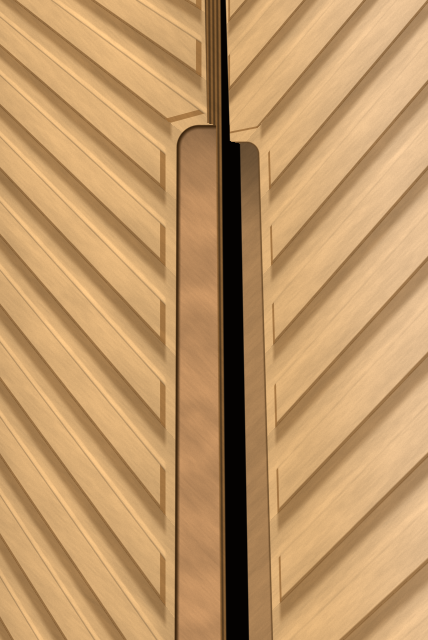
Reproduce this pattern procedurally as a Shadertoy shader.

```glsl
// Two carved plywood doors with chevron slats, recessed grips and a dark gap between them.

const vec3 MAPLE = vec3(0.83, 0.66, 0.45);
const vec3 PALE = vec3(0.91, 0.76, 0.59);
const vec3 SHADE = vec3(0.60, 0.45, 0.28);
const vec3 EDGE = vec3(0.50, 0.35, 0.19);
const vec3 DEEP = vec3(0.24, 0.15, 0.06);
const vec3 GRIP = vec3(0.74, 0.55, 0.37);
const vec3 BLACK = vec3(0.014, 0.008, 0.004);
const vec2 GRID = vec2(512.0, 768.0); // design units across the canvas

float hash(vec2 p) {
    p = fract(p * vec2(0.1031, 0.1137));
    p += dot(p, p.yx + 33.33);
    return fract((p.x + p.y) * p.x * 17.0);
}

float noise(vec2 p) {
    vec2 i = floor(p), f = fract(p);
    f = f * f * (3.0 - 2.0 * f);
    vec2 e = vec2(0.0, 1.0);
    return mix(mix(hash(i), hash(i + e.yx), f.x),
               mix(hash(i + e), hash(i + e.yy), f.x), f.y);
}

// Fine fibres plus broad cloudy figure
float grain(vec2 p, vec2 stretch) {
    return 0.05 * (noise(p * stretch + 90.0) - 0.5)
         + 0.07 * (noise(p * stretch * 0.22 + 40.0) - 0.5)
         + 0.03 * (noise(p * 0.7) - 0.5);
}

float cover(float inset, float soft) { return smoothstep(-soft, soft, inset); }

float band(float x, float a, float b, float soft) {
    return cover(x - a, soft) * cover(b - x, soft);
}

// Slat number at height y when edges lie at c.x + c.y n + c.z n^2
float slatIndex(float y, vec3 c) {
    return (sqrt(c.y * c.y + 4.0 * c.z * (y - c.x)) - c.y) / (2.0 * c.z);
}

// Inset from a rounded corner, q being the distances from its two sides
float cornerInset(vec2 q, float r) {
    vec2 k = r - q;
    return r - length(max(k, 0.0)) - min(max(k.x, k.y), 0.0);
}

// One door face: groove floor, slat shadow, raised slat and its cut end
vec3 slats(float n, float inset, float shadowInset, float faceWidth, float relief, vec3 wood) {
    float f = fract(n);
    float shadow = cover(shadowInset, 2.5) * (1.0 - smoothstep(0.14, 0.27, f));
    vec3 col = wood * mix(0.96, 1.03, smoothstep(0.2, 0.5, f));
    col = mix(col, SHADE * wood / MAPLE, shadow * 0.9);
    float body = band(f, 0.5, 1.1, 0.014) * cover(inset, 0.9);
    vec3 face = wood * mix(1.03, 0.98, smoothstep(0.5, 1.0, f));
    face = mix(face, EDGE, band(f, 0.965, 1.1, 0.015) * 0.75);
    face = mix(face, EDGE * 1.2, cover(faceWidth - inset, 0.8) * 0.85);
    col = mix(col, face, body);
    float reach = cover(inset, 2.0);
    col *= 1.0 + relief * reach * (band(f, 0.40, 0.47, 0.02) - 1.6 * band(f, 0.485, 0.51, 0.012));
    return mix(col, EDGE, 0.7 * reach * (1.0 - smoothstep(0.0, 0.025, f)) * cover(shadowInset, 1.0));
}

vec3 leftDoor(vec2 p) {
    float t = p.x / 197.0;
    float n = slatIndex(p.y, vec3(55.0 + 173.0 * t, 70.0 + 18.0 * t, 2.0 + 0.3 * t));
    float id = ceil(n), above = floor(n);
    float end = id < -1.5 ? 241.0 : id < -0.5 ? 251.0 : 198.0;
    float shadowEnd = above < -1.5 ? 241.0 : above < -0.5 ? 205.0 : 198.0;
    float inset = end - p.x;
    if (id == -1.0) inset = min(inset, 147.0 - 0.27 * (p.x - 205.0) - p.y);
    vec3 wood = MAPLE * mix(1.01, 0.97, p.y / GRID.y) * (1.0 + 0.05 * sin(p.x * 0.016));
    vec3 col = slats(n, inset, shadowEnd - p.x, 6.5, 0.10, wood);
    // Rounded grip recess
    float grip = cornerInset(vec2(p.x - 212.0 + 0.004 * p.y, p.y - 150.0), 27.0);
    vec3 inner = GRIP * mix(0.73, 1.0, smoothstep(150.0, 235.0, p.y));
    inner *= 1.0 + 0.05 * sin(0.07 * p.y + 3.0 * noise(p * 0.03));
    inner = mix(DEEP, inner, smoothstep(1.0, 6.5, grip));
    col = mix(col, inner, cover(grip, 1.0));
    // Layered plywood edge
    float edgeX = mix(245.0 + 0.02 * p.y, 257.0 + 0.009 * p.y, cover(p.y - 149.0, 2.0));
    float ply = 0.85 + 0.22 * sin((p.x - 0.009 * p.y) * 1.3);
    return mix(col, EDGE * ply, cover(p.x - edgeX, 1.0));
}

vec3 rightDoor(vec2 p) {
    float t = (p.x - 328.0) / 184.0;
    float n = slatIndex(p.y, vec3(220.0 - 218.0 * t, 92.0 + 2.0 * t, 2.0 + t));
    float id = ceil(n), above = floor(n);
    float tip = 316.0 + 0.026 * p.y;
    float inset = p.x - (id < -0.5 ? 273.0 : tip);
    if (id == -1.0) inset = min(inset, 160.0 - 0.2 * (p.x - 276.0) - p.y);
    float shadowStart = above < -1.5 ? 273.0 : above < -0.5 ? 312.0 : tip;
    float light = smoothstep(300.0, 530.0, p.x + 0.12 * (350.0 - p.y));
    vec3 wood = mix(MAPLE * 1.02, PALE, light * 0.9);
    vec3 col = slats(n, inset, p.x - shadowStart, 2.2, 0.025, wood);
    // Narrow grip recess
    float grip = cornerInset(vec2(305.0 + 0.028 * p.y - p.x, p.y - 170.0), 15.0);
    vec3 inner = vec3(0.66, 0.50, 0.33) * mix(0.62, 1.0, smoothstep(170.0, 300.0, p.y));
    inner = mix(EDGE * 0.8, inner, smoothstep(0.0, 3.0, grip));
    return mix(col, inner, cover(grip, 1.0));
}

void mainImage(out vec4 fragColor, in vec2 fragCoord) {
    vec2 uv = fragCoord / iResolution.xy;
    vec2 p = vec2(uv.x, 1.0 - uv.y) * GRID; // y measured down from the top
    float gapLeft = 264.0 + 0.009 * p.y;
    float gapRight = mix(270.0 + 0.03 * p.y, 284.0 + 0.018 * p.y, cover(p.y - 171.0, 2.0));
    bool onLeft = p.x < 0.5 * (gapLeft + gapRight);
    vec3 col = onLeft ? leftDoor(p) : rightDoor(p);
    vec2 along = onLeft ? vec2(p.x + p.y, p.y - p.x) : vec2(p.x - p.y, p.x + p.y);
    col *= 1.0 + grain(along, vec2(0.06, 0.35));
    col = mix(col, BLACK, band(p.x, gapLeft, gapRight, 1.0));
    fragColor = vec4(col, 1.0);
}
```
